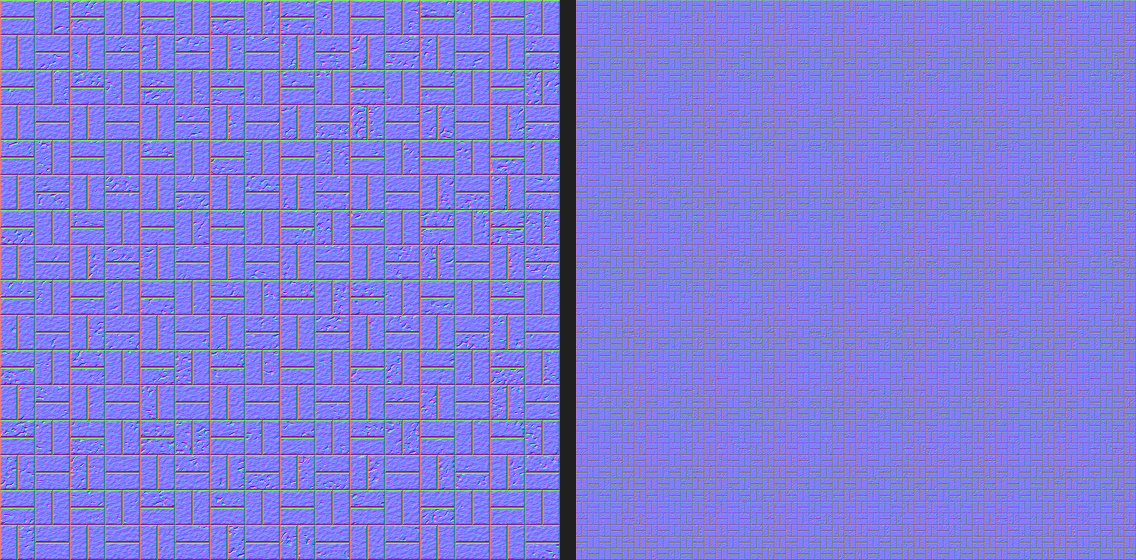
Left, the tile; right, the same tile 3 across and 3 down.
Reproduce this texture map procedurally as a three.js fragment shader.

```glsl
// Normal map of basket-weave paving: pairs of rough bricks, alternately laid flat and upright.
varying vec2 vUv;

const float CELLS = 16.0;           // brick pairs across and down
const float GROOVE = 0.039;         // half width of a joint, in cells
const float FLOOR_WIDTH = 0.008;    // half width of the joint floor
const float SOFTNESS = 0.012;       // edge smoothing
const float WOBBLE = 0.007;         // unevenness of brick edges
const float GRAIN_SCALE = 10.0;     // lattice steps of surface grain per cell
const float GRAIN_HEIGHT = 0.016;
const float PIT_HEIGHT = 0.05;
const float SAMPLE_STEP = 0.018;    // spacing for slope estimates

const vec3 LEFT_WALL = vec3(0.97, 0.49, 0.53);
const vec3 RIGHT_WALL = vec3(0.12, 0.51, 0.59);
const vec3 TOP_WALL = vec3(0.50, 0.96, 0.47);
const vec3 BOTTOM_WALL = vec3(0.49, 0.08, 0.58);
const vec3 JOINT_FLOOR = vec3(0.50, 0.48, 0.38);
const vec2 FACE_TILT = vec2(0.02, -0.02);

vec2 hash2(vec2 p) {
  vec3 q = fract(p.xyx * vec3(0.1031, 0.1030, 0.0973));
  q += dot(q, q.yzx + 33.33);
  return fract((q.xx + q.yz) * q.zy);
}

vec2 latticeGradient(vec2 p) {
  float angle = 6.2832 * hash2(p).x;
  return vec2(cos(angle), sin(angle));
}

float gradientNoise(vec2 p) {
  vec2 i = floor(p), f = fract(p);
  vec2 u = f * f * f * (f * (f * 6.0 - 15.0) + 10.0);
  vec2 e = vec2(1.0, 0.0);
  float low = mix(dot(latticeGradient(i), f),
                  dot(latticeGradient(i + e), f - e), u.x);
  float high = mix(dot(latticeGradient(i + e.yx), f - e.yx),
                   dot(latticeGradient(i + 1.0), f - 1.0), u.x);
  return mix(low, high, u.y);
}

// Height of one brick face; the seed gives every brick its own grain and pitting.
float faceHeight(vec2 p, vec2 seed) {
  vec2 offset = floor(seed * 400.0);
  vec2 q = vec2(0.8 * p.x + 0.2 * p.y, 1.1 * p.y - 0.4 * p.x) * GRAIN_SCALE + offset;
  float grain = gradientNoise(q) + 0.45 * gradientNoise(q * 2.0 + 17.0);
  float patches = gradientNoise(p * 2.5 + offset + 51.0) + 0.9 * seed.y - 0.55;
  float pits = smoothstep(0.12, 0.42, gradientNoise(q * 0.9 + 83.0));
  return GRAIN_HEIGHT * grain - PIT_HEIGHT * pits * smoothstep(0.0, 0.45, patches);
}

void main() {
  // Cell, then the brick within it; whole bricks end on the canvas border
  vec2 grid = vUv * CELLS;
  vec2 cell = mod(floor(grid), CELLS);
  vec2 p = fract(grid);
  float lyingFlat = mod(cell.x + cell.y, 2.0);
  vec2 split = mix(vec2(2.0, 1.0), vec2(1.0, 2.0), lyingFlat);
  vec2 brick = floor(p * split);
  vec2 seed = hash2(cell * 2.0 + brick + 7.0);

  // Rough face from height differences
  float h = faceHeight(p, seed);
  vec2 slope = vec2(faceHeight(p + vec2(SAMPLE_STEP, 0.0), seed) - h,
                    faceHeight(p + vec2(0.0, SAMPLE_STEP), seed) - h) / SAMPLE_STEP;
  vec3 normal = normalize(vec3(FACE_TILT + vec2(slope.x, -slope.y), 1.0));
  vec3 face = normal * 0.5 + 0.5;

  // Sloping walls, mitred at the corners
  vec2 fromLow = fract(p * split) / split;
  vec2 fromHigh = 1.0 / split - fromLow;
  vec2 inset = min(fromLow, fromHigh);
  vec3 sideWall = fromLow.x < fromHigh.x ? LEFT_WALL : RIGHT_WALL;
  vec3 endWall = fromLow.y < fromHigh.y ? BOTTOM_WALL : TOP_WALL;
  vec3 wall = mix(sideWall, endWall, smoothstep(-SOFTNESS, SOFTNESS, inset.x - inset.y));
  wall += (face - vec3(0.5, 0.5, 1.0)) * 0.35;

  // Joint floor, walls and face by distance from the brick edge
  float edge = min(inset.x, inset.y);
  float rim = edge + WOBBLE * gradientNoise(p * 14.0 + floor(seed * 90.0));
  vec3 color = mix(JOINT_FLOOR, wall,
                   smoothstep(FLOOR_WIDTH - SOFTNESS, FLOOR_WIDTH + SOFTNESS, edge));
  color = mix(color, face, smoothstep(GROOVE - SOFTNESS, GROOVE + SOFTNESS, rim));
  gl_FragColor = vec4(clamp(color, 0.0, 1.0), 1.0);
}
```
